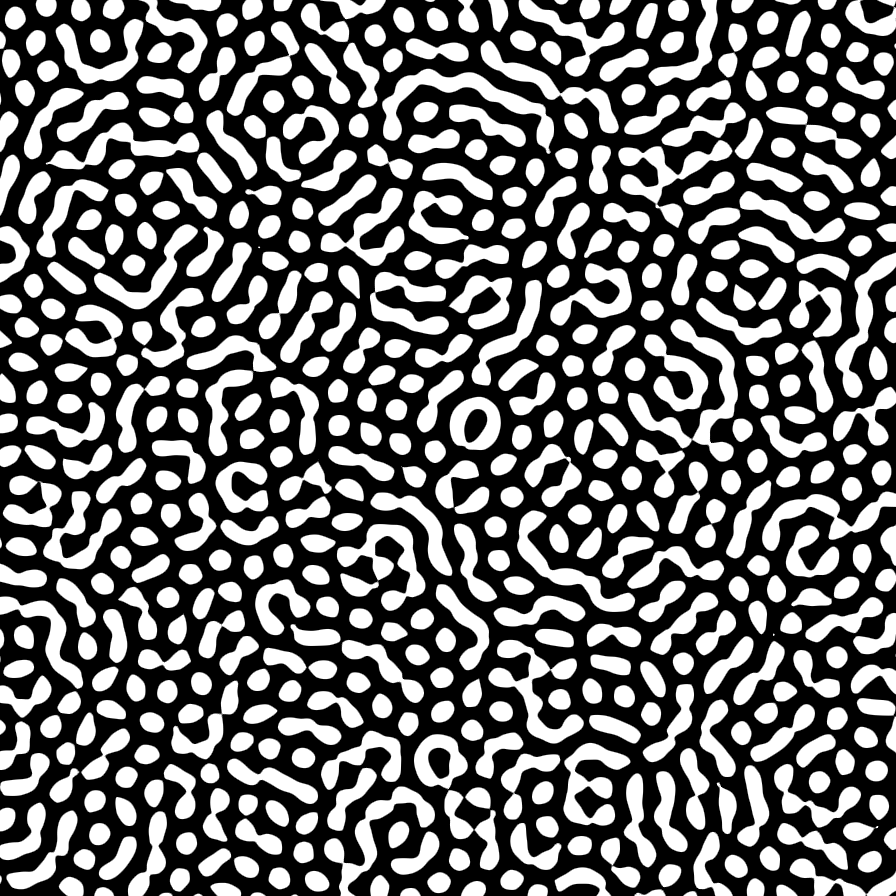
Write a WebGL 2 fragment shader that draws this pattern.

```glsl
#version 300 es
precision highp float;

uniform vec2 u_resolution;
out vec4 outColor;

const float TAU = 6.2831853;
const int WAVES = 56;
const float STRIPES_ACROSS = 30.0;
const float NECK_PINCH = 0.5;    // how strongly thin bridges are cut
const float THRESHOLD = -0.075;  // sets the share of white
const vec3 GROUND = vec3(0.0);
const vec3 GRAIN = vec3(1.0);

float hash(float n) {
    n = fract(n * 0.1031);
    n *= n + 33.33;
    n *= n + n;
    return fract(n);
}

// Random plane waves of one wavelength, all directions.
// Returns height, slope along x and y, and squared curvature anisotropy.
vec4 waveField(vec2 p, float frequency) {
    float height = 0.0;
    vec2 slope = vec2(0.0);
    vec2 shear = vec2(0.0);
    for (int i = 0; i < WAVES; i++) {
        float n = float(i);
        float angle = TAU * (n + hash(n + 3.7)) / float(WAVES);
        vec2 dir = vec2(cos(angle), sin(angle));
        float phase = TAU * (frequency * dot(p, dir) + hash(n + 91.3));
        float wave = cos(phase);
        height += wave;
        slope -= sin(phase) * dir;
        shear += wave * vec2(dir.x * dir.x - dir.y * dir.y, 2.0 * dir.x * dir.y);
    }
    return vec4(height, slope, dot(shear, shear));
}

// Evens out stripe widths by local amplitude and pinches saddles apart,
// leaving dots and short worms.
float grainLevel(vec4 field, float pinch) {
    float bend = field.x * field.x;
    float energy = bend + dot(field.yz, field.yz) + field.w + 1e-5;
    return field.x * inversesqrt(energy) + pinch * (bend - field.w) / energy;
}

// Antialiased step one pixel wide
float crispStep(float value) {
    return clamp(value / max(fwidth(value), 1e-5) + 0.5, 0.0, 1.0);
}

void main() {
    vec2 p = gl_FragCoord.xy / min(u_resolution.x, u_resolution.y);
    float level = grainLevel(waveField(p, STRIPES_ACROSS), NECK_PINCH);
    outColor = vec4(mix(GROUND, GRAIN, crispStep(level - THRESHOLD)), 1.0);
}
```
